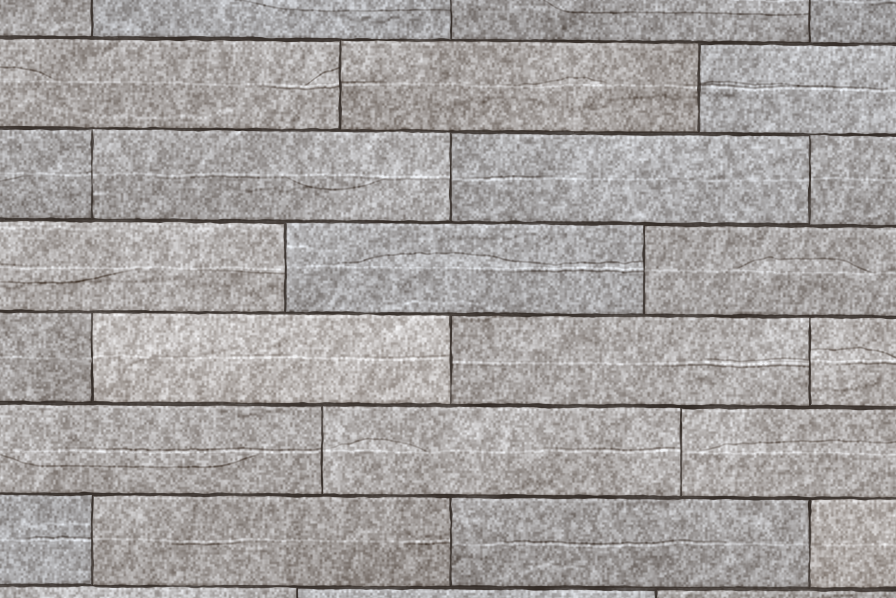
Reproduce this texture procedurally as a WebGL 1 fragment shader.

```glsl
precision highp float;
uniform vec2 u_resolution;

#define COURSE 0.153
#define BRICK_LENGTH 0.6
#define FIRST_JOINT 0.061
#define EVEN_OFFSET 0.154
#define ODD_OFFSET 0.514
#define JOINT_HALF 0.0018
#define LEDGE 0.51
#define STONE_TONE 0.69
#define TONE_SPREAD 0.085
#define GRAIN 0.24
#define RELIEF 0.85
#define JOINT_COLOR vec3(0.19, 0.16, 0.14)

float hash(vec2 p) {
  return fract(sin(dot(p, vec2(12.9898, 78.233))) * 43758.5453);
}

float noise(vec2 p) {
  vec2 i = floor(p), f = fract(p);
  f = f * f * (3.0 - 2.0 * f);
  return mix(mix(hash(i), hash(i + vec2(1.0, 0.0)), f.x),
             mix(hash(i + vec2(0.0, 1.0)), hash(i + 1.0), f.x), f.y);
}

// Rough split face: fractal bumps plus broken terraces
float splitFace(vec2 p) {
  float height = 0.0, amp = 0.5, freq = 9.0;
  for (int i = 0; i < 4; i++) {
    height += amp * noise(p * freq + float(i) * 5.3);
    amp *= 0.5;
    freq *= 2.3;
  }
  float plate = noise(p * vec2(7.0, 11.0)) + 0.12 * noise(p * 50.0);
  return height + 0.17 * smoothstep(0.56, 0.65, plate);
}

// Soft line of a given half width around distance zero
float line(float d, float halfWidth, float soft) {
  return 1.0 - smoothstep(halfWidth - soft, halfWidth + soft, abs(d));
}

// Stone hue: pale tones are neutral, dark tones are warm
vec3 stoneColor(float tone, float warmth) {
  float depth = 0.8 - tone;
  return vec3(tone + warmth, tone - 0.08 * depth, tone + 0.008 - 0.15 * depth - warmth);
}

void main() {
  vec2 p = gl_FragCoord.xy / u_resolution.y;
  float pixel = 1.0 / u_resolution.y;
  float down = 1.0 - p.y;

  // Slightly tilted courses, counted from the top
  float tilt = p.x * (0.009 - 0.005 * down);
  float v = (down - FIRST_JOINT - tilt) / COURSE + 1.0;
  float course = floor(v);

  // Running bond with uneven stagger on odd courses
  float odd = mod(course, 2.0);
  float pair = floor(course * 0.5);
  float stagger = 0.055 * pow(0.67, pair) * cos(3.14159 * pair);
  float offset = mix(EVEN_OFFSET, ODD_OFFSET + stagger, odd);
  float u = (p.x - offset) / BRICK_LENGTH;
  vec2 id = vec2(floor(u), course);
  vec2 cell = vec2(fract(u), fract(v));
  float seed = hash(id + 3.7);
  vec2 q = p + 9.0 * vec2(seed, hash(id + 8.1));

  // Rough face lit from the upper left
  float slope = splitFace(q) - splitFace(q + vec2(-0.003, 0.004));
  float tone = STONE_TONE + TONE_SPREAD * (hash(id + 21.3) - 0.5);
  tone += RELIEF * slope + 0.09 * (noise(q * 6.0) - 0.5);
  tone += GRAIN * (noise(q * 250.0) - 0.5) + 0.12 * (noise(q * 115.0) - 0.5);

  // Ledge across the middle, with a pale rim and broken shadow
  float wobble = 0.006 * (noise(vec2(q.x * 14.0, seed * 30.0)) - 0.5)
               + 0.003 * (noise(vec2(q.x * 70.0, seed * 50.0)) - 0.5);
  float ledge = (cell.y - LEDGE - 0.04 * (seed - 0.5)) * COURSE + wobble;
  float wear = noise(vec2(q.x * 8.0, seed * 70.0));
  float soft = max(pixel, 0.0012);
  tone += 0.15 * line(ledge, 0.0018, soft) * (0.45 + 0.55 * wear);
  float shadowSide = hash(id + 5.9) > 0.65 ? 1.0 : -1.0;
  tone -= 0.2 * line(ledge - 0.0045 * shadowSide, 0.0015, soft) * smoothstep(0.4, 0.75, wear);
  tone -= 0.025 * smoothstep(-0.002, 0.006, ledge);

  // Flaked chip hanging off the ledge
  float flake = smoothstep(0.52, 0.85, noise(vec2(q.x * 5.0, seed * 90.0)));
  float flakeSide = hash(id + 14.2) > 0.5 ? 1.0 : -1.0;
  float rim = ledge * flakeSide - 0.025 * flake - 0.4 * wobble;
  float chipped = smoothstep(0.05, 0.3, flake);
  tone -= 0.24 * chipped * line(rim, 0.0015, soft) * (0.5 + 0.5 * noise(q * 40.0));
  tone += 0.035 * chipped * step(0.0, ledge * flakeSide) * smoothstep(0.003, -0.003, rim);

  // Distances to the brick edges, roughened along their length
  float rough = 0.0022 * (noise(q * 45.0) - 0.5) + 0.0012 * (noise(q * 120.0) - 0.5);
  float side = min(cell.x, 1.0 - cell.x) * BRICK_LENGTH;
  float top = cell.y * COURSE - 0.0025 * hash(id + 31.0);
  float bottom = (1.0 - cell.y) * COURSE - 0.0015 * hash(id + 47.0);
  float edge = min(side, min(top, bottom)) + rough;

  // Worn top edge catches light, lower edge falls into shade
  tone += 0.06 * line(top - 0.005, 0.002, 0.002);
  tone -= 0.09 * (1.0 - smoothstep(0.0, 0.008, bottom));
  tone -= 0.06 * (1.0 - smoothstep(0.0, 0.006, side));

  vec3 color = stoneColor(clamp(tone, 0.2, 0.94), 0.022 * (hash(id + 62.0) - 0.4));
  float joint = 1.0 - smoothstep(JOINT_HALF - pixel * 0.7, JOINT_HALF + pixel * 0.7, edge);
  color = mix(color, JOINT_COLOR, joint * (0.7 + 0.3 * noise(p * 20.0)));
  gl_FragColor = vec4(color, 1.0);
}
```
